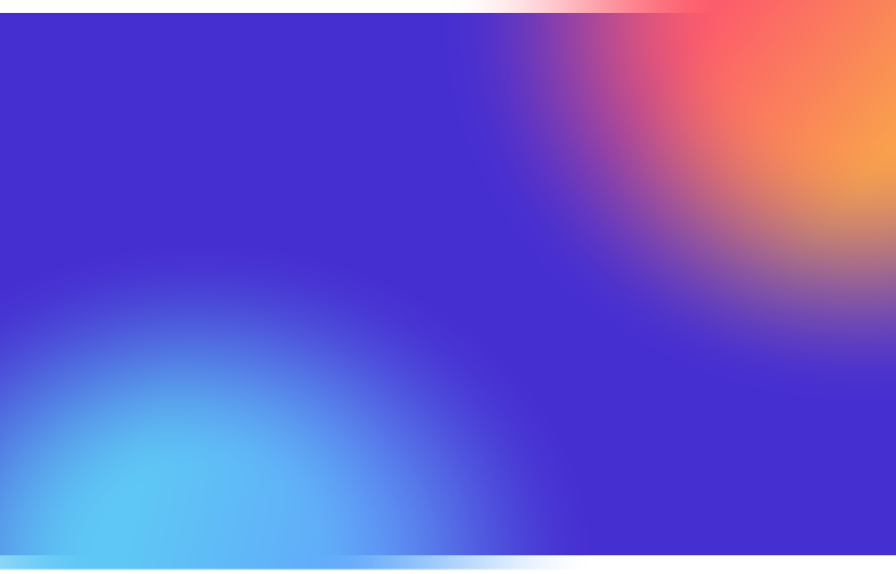
A Shadertoy shader for this background:

```glsl
// Violet panel between white margins, with a cyan glow low on the left and a coral glow high on the right.

// Soft elliptical glow: 1 in the core, fading to 0 beyond the rim.
float glow(vec2 p, vec2 center, vec2 radii, float core, float rim) {
    return 1.0 - smoothstep(core, rim, length((p - center) / radii));
}

// Position along the line from a to b, clamped to 0..1.
float along(vec2 p, vec2 a, vec2 b) {
    vec2 axis = b - a;
    return clamp(dot(p - a, axis) / dot(axis, axis), 0.0, 1.0);
}

// Antialiased step at a given height.
float above(float y, float edge) {
    float halfPixel = 0.5 / iResolution.y;
    return smoothstep(edge - halfPixel, edge + halfPixel, y);
}

void mainImage(out vec4 fragColor, in vec2 fragCoord) {
    // Canvas height is 1, width is 1.561
    vec2 p = fragCoord / iResolution.xy * vec2(1.561, 1.0);
    vec3 white = vec3(1.0);

    // Violet panel with thin white margins
    float panel = above(p.y, 0.0325) * (1.0 - above(p.y, 0.9776));
    vec3 color = mix(white, vec3(0.276, 0.184, 0.82), panel);

    // Cyan to sky blue glow, spilling over the lower margin
    vec3 cool = mix(vec3(0.37, 0.78, 0.96), vec3(0.38, 0.66, 0.98),
                    along(p, vec2(0.24, 0.12), vec2(0.62, 0.03)));
    float coolGlow = glow(p, vec2(0.356, 0.024), vec2(0.437, 0.356), 0.42, 1.58);
    color = mix(color, cool, coolGlow * smoothstep(0.005, 0.011, p.y));

    // Coral to orange glow, spilling over the upper margin
    vec3 warm = mix(vec3(0.99, 0.36, 0.42), vec3(0.975, 0.63, 0.30),
                    along(p, vec2(1.26, 1.0), vec2(1.561, 0.756)));
    float warmGlow = glow(p, vec2(1.504, 0.97), vec2(0.478, 0.437), 0.5, 1.54);
    color = mix(color, warm, warmGlow);

    fragColor = vec4(color, 1.0);
}
```
